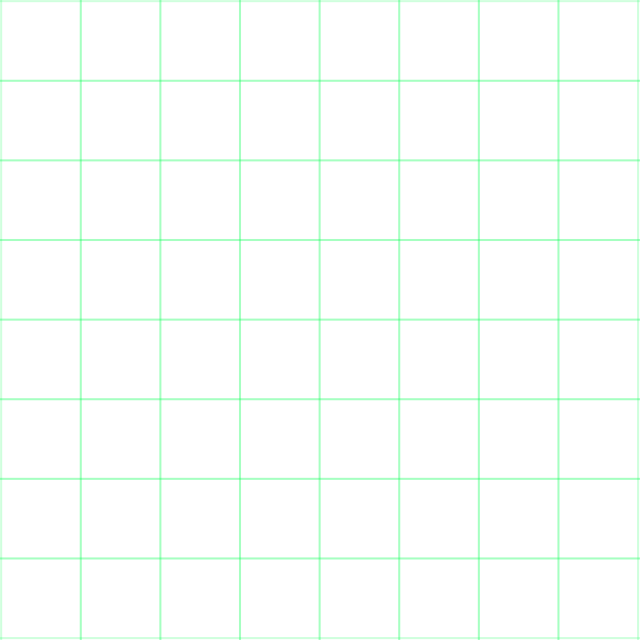
Give the GLSL for this pattern, as a WebGL 1 fragment shader.

```glsl
precision highp float;

// Draws a white sheet ruled with an eight by eight grid of thin mint lines.
// Each axis finds its nearest ruling; the translucent strokes are layered,
// so crossings darken and the outer frame, a single stroke, stays paler.

uniform vec2 u_resolution;

// Opacity of the nearest ruling along one axis, in canvas units.
float rulingOpacity(float position, float pixel) {
    float pitch = 0.1244;
    float cell = (position - 0.0018) / pitch;
    float index = clamp(floor(cell + 0.5), 0.0, 8.0);
    float dist = abs(cell - index) * pitch;
    float coverage = clamp((0.0016 - dist) / pixel + 0.5, 0.0, 1.0);

    // Inner rulings are two cell outlines overlapped, the frame only one.
    float isInner = step(0.5, index) * step(index, 7.5);
    return coverage * mix(0.19, 0.35, isInner);
}

void main() {
    vec2 uv = gl_FragCoord.xy / u_resolution;
    vec2 pixel = 1.0 / u_resolution;

    // Rulings are measured from the top left corner.
    float vertical = rulingOpacity(uv.x, pixel.x);
    float horizontal = rulingOpacity(1.0 - uv.y, pixel.y);

    // Share of white paper left showing through both strokes.
    float paperShare = (1.0 - vertical) * (1.0 - horizontal);
    vec3 ink = vec3(0.0, 1.0, 0.3);
    gl_FragColor = vec4(mix(ink, vec3(1.0), paperShare), 1.0);
}
```
